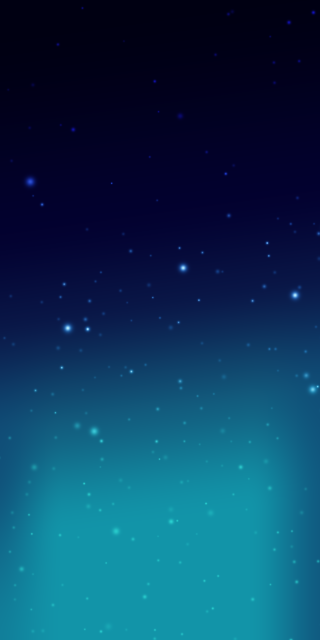
Give the GLSL for this background, as a Shadertoy shader.

```glsl
vec3 hash32(vec2 p) {
    vec3 q = fract(p.xyx * vec3(0.1031, 0.1030, 0.0973));
    q += dot(q, q.yxz + 33.33);
    return fract((q.xxy + q.yzz) * q.zyx);
}

// Night sky sinking into a teal glow, darker towards both sides
vec3 skyColor(vec2 uv) {
    float h = uv.y - 0.07 * (uv.x - 0.5);
    vec3 c = mix(vec3(0.07, 0.58, 0.66), vec3(0.07, 0.33, 0.47), smoothstep(0.18, 0.41, h));
    float left = (1.0 - smoothstep(-0.03, 0.2, uv.x)) * mix(0.3, 0.85, smoothstep(0.0, 0.28, uv.y));
    float right = 0.8 * smoothstep(0.77, 1.03, uv.x);
    c = mix(c, vec3(0.06, 0.29, 0.46), max(left, right));
    c = mix(c, vec3(0.04, 0.10, 0.29), smoothstep(0.35, 0.54, h));
    c = mix(c, vec3(0.01, 0.005, 0.19), smoothstep(0.48, 0.68, h));
    return mix(c, vec3(0.0, 0.0, 0.07), smoothstep(0.62, 1.0, h));
}

// Star hue by height: cyan, then azure, then deep blue
vec3 starTint(float y) {
    vec3 c = mix(vec3(0.18, 0.86, 0.84), vec3(0.16, 0.55, 1.0), smoothstep(0.25, 0.55, y));
    return mix(c, vec3(0.08, 0.08, 0.85), smoothstep(0.58, 0.82, y));
}

// One jittered star per grid cell; x is the halo, y the bright core
vec2 starLayer(vec2 p, float cells, float radius, float amount, float band, float seed) {
    vec2 cell = floor(p * cells);
    vec3 place = hash32(cell + seed);
    vec3 look = hash32(cell + seed + 57.3);
    vec2 center = (cell + 0.2 + 0.6 * place.xy) / cells;

    float density = mix(1.0, 0.2, smoothstep(0.4, 0.85, center.y));
    float middle = exp(-pow((center.y - 0.52) / 0.16, 2.0));
    float present = step(place.z, amount * mix(density, middle, band));

    float r = radius * mix(0.6, 1.2, look.x);
    float d = length(p - center);
    float halo = exp(-d * d / (r * r));
    float core = exp(-d * d / (0.25 * r * r));
    float power = mix(0.25, 1.0, look.y * look.y);
    power = mix(power, 1.0, band);
    float whiteness = max(band, smoothstep(0.5, 1.0, look.y)) * smoothstep(0.9, 0.55, 0.9 - 0.35 * middle);
    return present * power * vec2(halo, core * whiteness);
}

void mainImage(out vec4 fragColor, in vec2 fragCoord) {
    vec2 uv = fragCoord / iResolution.xy;
    vec2 p = fragCoord / iResolution.y;
    vec3 color = skyColor(uv);

    // Fine dust, medium stars, then a few large ones
    vec2 stars = starLayer(p, 27.0, 0.0022, 0.5, 0.0, 3.0);
    stars += starLayer(p + 0.013, 22.0, 0.0026, 0.3, 0.0, 19.0);
    stars += starLayer(p, 13.0, 0.0046, 0.42, 0.0, 41.0);
    stars += starLayer(p, 9.0, 0.0052, 0.32, 1.0, 73.0);
    stars += starLayer(p, 5.0, 0.0085, 0.5, 1.0, 97.0);
    stars = min(stars, 1.0);

    color = mix(color, starTint(uv.y), 0.85 * stars.x);
    color = mix(color, vec3(0.78, 0.97, 1.0), 0.9 * stars.y);
    fragColor = vec4(color, 1.0);
}
```
